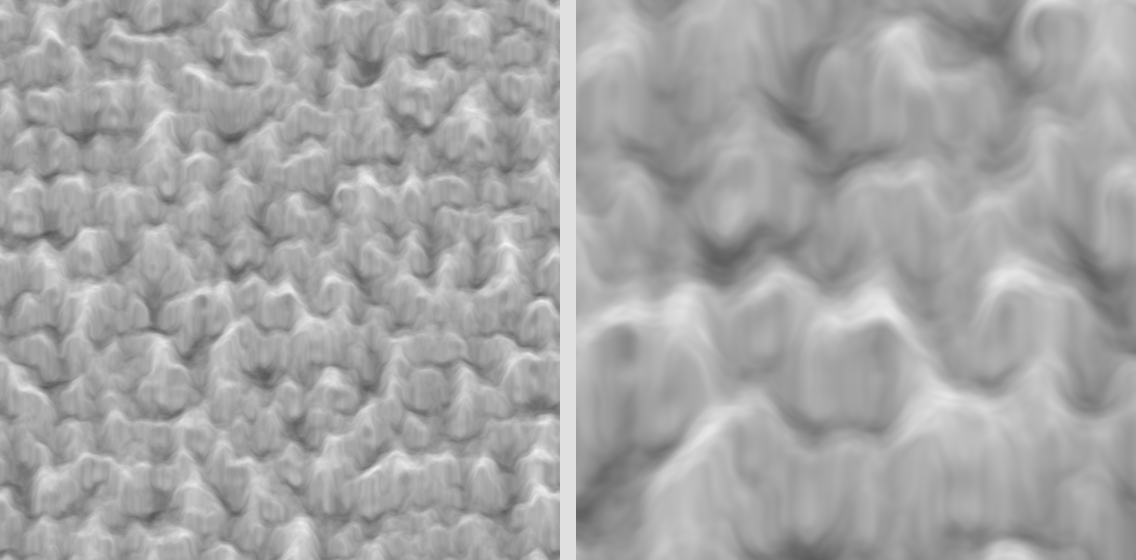
Left, the full canvas; right, a detail of the centre.
Write a WebGL 1 fragment shader that draws this texture.

```glsl
precision highp float;
// Soft grey cloud puffs: layered gradient noise that is lifted by its own height,
// so slopes below a crest are drawn out smoothly and those above it are squeezed
// into ragged edges. The noise lattice wraps, so the canvas tiles.

#define PUFFS 16.0          // noise cells across the canvas, whole number
#define OCTAVES 4
#define LIFT_OCTAVES 2      // broad layers that do the lifting
#define GAIN 0.45           // strength of each layer relative to the last
#define LIFT 0.75           // vertical shift per unit of height, in cells
#define CONTRAST 0.385
#define MID_GREY vec3(0.641, 0.646, 0.641)

uniform vec2 u_resolution;

// Random unit vector for a lattice point, wrapped to the period
vec2 latticeGradient(vec2 cell, float period, float seed) {
  cell = mod(cell, period);
  float random = fract(sin(dot(cell, vec2(127.1, 311.7)) + seed * 74.7) * 43758.5453);
  float angle = 6.28318 * random;
  return vec2(cos(angle), sin(angle));
}

// Gradient noise that repeats after a whole number of cells
float tiledNoise(vec2 p, float period, float seed) {
  vec2 cell = floor(p);
  vec2 f = p - cell;
  vec2 fade = f * f * f * (f * (f * 6.0 - 15.0) + 10.0);
  vec2 right = vec2(1.0, 0.0);
  vec2 up = vec2(0.0, 1.0);
  float a = dot(latticeGradient(cell, period, seed), f);
  float b = dot(latticeGradient(cell + right, period, seed), f - right);
  float c = dot(latticeGradient(cell + up, period, seed), f - up);
  float d = dot(latticeGradient(cell + 1.0, period, seed), f - 1.0);
  return mix(mix(a, b, fade.x), mix(c, d, fade.x), fade.y);
}

// Sum of the first layers of noise, each twice as fine as the last
float cloudHeight(vec2 uv, int layers) {
  float height = 0.0;
  float amplitude = 1.0;
  float period = PUFFS;
  for (int i = 0; i < OCTAVES; i++) {
    if (i >= layers) break;
    height += amplitude * tiledNoise(uv * period, period, float(i) + 1.0);
    amplitude *= GAIN;
    period *= 2.0;
  }
  return height;
}

void main() {
  vec2 uv = gl_FragCoord.xy / u_resolution;

  // High ground is pushed upwards, over the hollow behind it
  float lift = LIFT / PUFFS * cloudHeight(uv, LIFT_OCTAVES);
  float height = cloudHeight(uv - vec2(0.0, lift), OCTAVES);

  gl_FragColor = vec4(clamp(MID_GREY + CONTRAST * height, 0.0, 1.0), 1.0);
}
```
